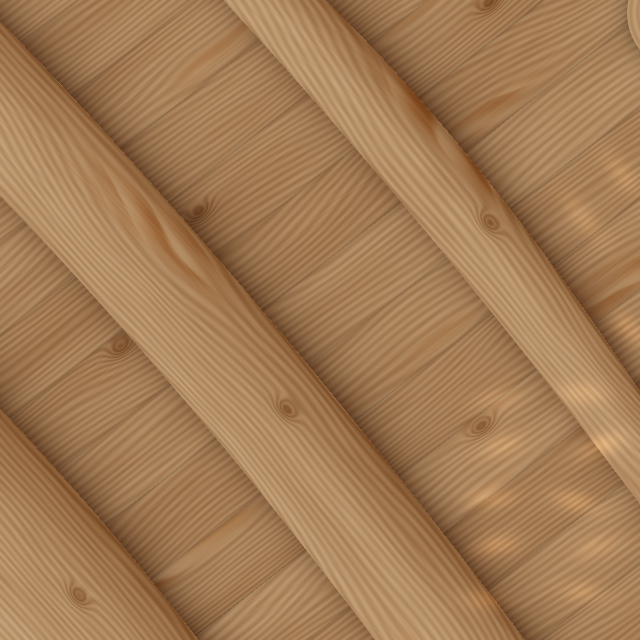
Reproduce this texture procedurally as a three.js fragment shader.

```glsl
// Curved pine beams crossing a diagonal plank ceiling, with soft dappled light.
// Growth rings are contours of a stretched noise field; where the field is
// flat, the contours widen into pale and orange cathedral figures.
varying vec2 vUv;

float hash(vec2 p) {
  p = fract(p * vec2(0.1031, 0.1137));
  p += dot(p, p.yx + 33.33);
  return fract((p.x + p.y) * p.x * 91.7);
}

float noise(vec2 p) {
  vec2 i = floor(p), f = fract(p);
  f = f * f * (3.0 - 2.0 * f);
  return mix(mix(hash(i), hash(i + vec2(1, 0)), f.x),
             mix(hash(i + vec2(0, 1)), hash(i + vec2(1, 1)), f.x), f.y);
}

// Tone 0 is dark brown, tone 1 is pale straw.
vec3 woodTone(float tone) {
  return mix(vec3(0.49, 0.31, 0.16), vec3(0.76, 0.62, 0.46), tone);
}

float ringField(vec2 q) {
  return q.y * 95.0 + q.x * 3.0 + 6.5 * noise(q * vec2(2.6, 9.0) + 40.0)
       + 1.1 * noise(q * vec2(7.0, 30.0) + 90.0);
}

// q.x runs along the grain, q.y across it.
vec3 grain(vec2 q, float tone, float knot) {
  float slope = abs(ringField(q + vec2(0, 0.004)) - ringField(q - vec2(0, 0.004))) / 0.008;
  float broad = 1.0 - smoothstep(15.0, 72.0, slope);
  float h = ringField(q) + 3.0 * knot;
  float saw = fract(h);
  float late = smoothstep(0.05, 0.75, saw) * (1.0 - smoothstep(0.82, 1.0, saw));
  late = mix(0.5 + 0.5 * sin(6.2832 * h), late, broad);
  float fibre = noise(q * vec2(18.0, 330.0)) - 0.5;
  float drift = noise(q * vec2(3.0, 22.0) + 17.0) - 0.5;
  tone += 0.13 * fibre + 0.2 * drift - (0.27 + 0.18 * broad) * (late - 0.45) - 0.45 * knot;
  vec3 col = woodTone(tone);
  return mix(col, col * vec3(1.03, 0.92, 0.76), broad * late * 0.8);
}

// Soft spot with radii r, tilted by angle a.
float spot(vec2 p, vec2 c, vec2 r, float a) {
  vec2 d = p - c;
  d = vec2(cos(a) * d.x + sin(a) * d.y, cos(a) * d.y - sin(a) * d.x) / r;
  return exp(-dot(d, d));
}

// Falling edge that leaves (x0, y0) and steepens to the right.
float edge(float x, float x0, float y0, float slope, float bend) {
  float t = x - x0;
  return y0 - slope * t - bend * t * max(t, -0.5);
}

// Shades the planks beside a beam, then lays the round beam over them.
void addBeam(inout vec3 col, vec2 p, float hi, float lo, float width, float seed, float knot) {
  float above = (p.y - hi) * 0.68, below = (lo - p.y) * 0.68;
  float shade = 0.48 * exp(-max(above, 0.0) / 0.032) * step(0.0, above)
              + 0.2 * exp(-max(below, 0.0) / 0.022) * step(0.0, below);
  col *= 1.0 - shade * vec3(0.82, 1.0, 1.15);
  float v = (p.y - lo) / (hi - lo);
  vec2 q = vec2(dot(p, vec2(0.67, -0.74)) + seed, (v - 0.5) * width);
  float tone = 0.86 - 0.42 * smoothstep(0.35, 1.0, v) - 0.3 * smoothstep(0.88, 1.0, v)
             - 0.14 * (1.0 - smoothstep(0.0, 0.07, v));
  float cover = 1.0 - smoothstep(-0.001, 0.001, max(above, below));
  col = mix(col, grain(q, tone, knot), cover);
}

void main() {
  vec2 p = vUv;

  // Knots on planks and on beams, stretched along each grain
  vec2 plankKnot = vec2(0.022, 0.013), beamKnot = vec2(0.02, 0.012);
  float pk = spot(p, vec2(0.189, 0.456), plankKnot, 0.66)
           + spot(p, vec2(0.753, 0.333), plankKnot, 0.66)
           + spot(p, vec2(0.312, 0.668), plankKnot, 0.66)
           + spot(p, vec2(0.766, 0.994), plankKnot, 0.66);
  float bk = spot(p, vec2(0.447, 0.359), beamKnot, -0.84)
           + spot(p, vec2(0.122, 0.068), beamKnot, -0.84)
           + spot(p, vec2(0.764, 0.651), beamKnot, -0.84);

  // Planks rising to the right
  vec2 q = vec2(dot(p, vec2(0.788, 0.616)), dot(p, vec2(-0.616, 0.788)));
  float row = q.y / 0.112 + 0.64;
  float id = floor(row) + 20.0;
  float seam = abs(fract(row + 0.5) - 0.5) * 0.112;
  float tone = 0.65 + 0.14 * (hash(vec2(id, 5.0)) - 0.5);
  vec3 col = grain(q + vec2(hash(vec2(id, 9.0)) * 7.0 + 2.0, 0.0), tone, pk);
  col *= 1.0 - 0.14 * exp(-seam / 0.002);

  // Three beams: lower left, middle, upper right
  addBeam(col, p, edge(p.x, 0.0, 0.362, 1.05, 0.378),
          edge(p.x, 0.0, -0.02, 1.05, 0.3), 0.26, 3.3, bk);
  addBeam(col, p, edge(p.x, 0.0, 0.967, 1.028, 0.184),
          edge(p.x, 0.0, 0.694, 1.033, 0.258), 0.185, 6.1, bk);
  addBeam(col, p, edge(p.x, 0.508, 1.0, 0.967, 0.562),
          edge(p.x, 0.349, 1.0, 1.08, 0.2), 0.115, 9.4, bk);

  // Rounded beam end in the upper right corner
  float r = length((p - vec2(1.05, 0.98)) * vec2(1.0, 0.85));
  vec3 endGrain = woodTone(0.83 + 0.12 * sin(r * 560.0));
  col *= 1.0 - 0.2 * exp(-max(r - 0.07, 0.0) / 0.012);
  col = mix(endGrain, col, smoothstep(0.069, 0.071, r));

  // Dappled light on a jittered lattice, plus slanted patches at the right
  float light = 0.0;
  for (int i = 0; i < 2; i++) {
    for (int j = 0; j < 5; j++) {
      vec2 cell = vec2(float(i), float(j));
      vec2 jitter = vec2(hash(cell + 3.0), hash(cell + 11.0)) - 0.5;
      vec2 c = vec2(0.765, 0.065) + cell * vec2(0.15, 0.08) + jitter * vec2(0.04, 0.02);
      light += (0.6 + 0.4 * hash(cell + 7.0)) * spot(p, c, vec2(0.038, 0.017), jitter.x * 0.7);
    }
  }
  light += spot(p, vec2(0.983, 0.486), vec2(0.035, 0.018), -0.7)
         + 0.6 * spot(p, vec2(0.91, 0.66), vec2(0.05, 0.018), -0.85)
         + 0.6 * spot(p, vec2(0.97, 0.73), vec2(0.045, 0.018), -0.85);
  col *= 1.0 + 0.22 * min(light, 1.0) * vec3(1.0, 0.98, 0.85);

  gl_FragColor = vec4(col, 1.0);
}
```
